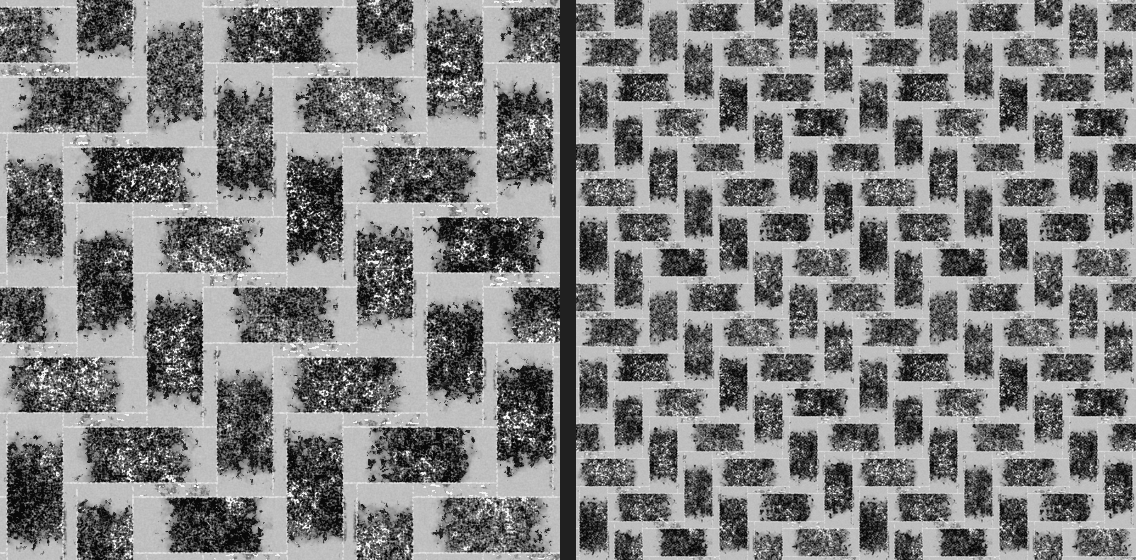
Left: one tile. Right: repeated 2 by 2.
Write a three.js fragment shader that draws this texture map.

```glsl
// Grey herringbone paving with fine pale joints and worn, speckled black stains.
varying vec2 vUv;

const float CELLS = 8.0;          // brick widths across the canvas; a multiple of 4
const float INSET = 0.4;          // joint line distance from the brick axis
const float LINE_HALF = 0.018;
const float STAIN_HALF = 0.67;    // half length of a stain, in brick widths
const float STAIN_TONE = 0.27;
const float BASE_TONE = 0.75;
const float LINE_TONE = 0.92;
const float BLACK = 0.035;

float hash(vec2 p) {
  vec3 q = fract(p.xyx * 0.1031);
  q += dot(q, q.yzx + 33.33);
  return fract((q.x + q.y) * q.z);
}

float corner(vec2 cell, vec2 offset, vec2 period, float seed) {
  float angle = 6.2832 * hash(mod(cell, period) + seed);
  return dot(vec2(cos(angle), sin(angle)), offset);
}

// Gradient noise that wraps after a whole period.
float noise(vec2 p, vec2 period, float seed) {
  vec2 i = floor(p), f = p - i;
  vec2 w = f * f * f * (f * (f * 6.0 - 15.0) + 10.0);
  vec2 e = vec2(1.0, 0.0);
  float low = mix(corner(i, f, period, seed),
                  corner(i + e, f - e, period, seed), w.x);
  float high = mix(corner(i + e.yx, f - e.yx, period, seed),
                   corner(i + 1.0, f - 1.0, period, seed), w.x);
  return mix(low, high, w.y);
}

float grid(vec2 uv, vec2 freq, float seed) {
  return noise(uv * freq, freq, seed);
}

float fbm(vec2 uv, float freq, float seed) {
  float sum = 0.0, amp = 0.55;
  for (int k = 0; k < 4; k++) {
    sum += amp * grid(uv, vec2(freq), seed + float(k) * 17.0);
    freq *= 2.0;
    amp *= 0.62;
  }
  return sum;
}

float stroke(float d) {
  return 1.0 - smoothstep(0.003, LINE_HALF, d);
}

void main() {
  // Herringbone: q runs along (-1..1) and across (-.5...5) the brick.
  vec2 uv = vec2(vUv.x, 1.0 - vUv.y);
  vec2 g = uv * CELLS, cell = floor(g);
  float step4 = mod(cell.x - cell.y, 4.0);
  bool upright = step4 > 0.5 && step4 < 2.5;
  vec2 centre = cell + 0.5;
  if (upright) centre.y += step4 < 1.5 ? -0.5 : 0.5;
  else centre.x += step4 < 0.5 ? -0.5 : 0.5;
  vec2 q = g - centre;
  if (upright) q = q.yx;
  vec2 id = mod(centre, CELLS) * 2.0;
  float rndTone = hash(id + 3.0), rndSize = hash(id + 41.0), rndWear = hash(id + 87.0);

  // Shared noise layers
  float patches = fbm(uv, 14.0, 5.0);
  float ragged = fbm(uv, 28.0, 120.0);
  float clump = fbm(uv, 72.0, 230.0);
  float fine = grid(uv, vec2(230.0), 340.0);
  float grit = grid(uv, vec2(350.0), 390.0);

  // Pale stone with faint grain
  float tone = BASE_TONE + 0.035 * clump + 0.035 * fine + 0.03 * grit;

  // Stain outline: straight long sides, ragged ends
  float halfLength = STAIN_HALF + 0.12 * (rndSize - 0.5);
  float inside = halfLength - abs(q.x + 0.14 * (rndWear - 0.5)) + 0.38 * ragged;
  float sides = 1.0 - smoothstep(INSET - 0.008, INSET + 0.012, abs(q.y));
  float halo = smoothstep(-0.16, 0.12, inside) * sides;
  float cover = smoothstep(-0.02, 0.13, inside + 0.4 * clump) * sides;
  float blots = smoothstep(0.1, 0.24, clump + 0.5 * inside)
              * smoothstep(-0.17, -0.03, inside) * (1.0 - smoothstep(0.08, 0.25, inside));

  // Stain body: black clumps, grey speckle, white wear
  float stain = STAIN_TONE + 0.22 * (rndTone - 0.5) + 0.55 * patches
              + 0.75 * clump + 0.5 * fine + 0.3 * grit;
  float worn = smoothstep(0.0, 0.3, patches + 0.35 * (rndWear - 0.5));
  stain += worn * 0.6 * smoothstep(0.08, 0.4, clump + 0.5 * fine);

  // Diagonal scratches, leaning either way by brick
  vec2 lean = vec2(uv.x, rndSize < 0.65 ? uv.y : -uv.y);
  float scratch = abs(grid(vec2(lean.x + lean.y, lean.x - lean.y), vec2(9.0, 64.0), 450.0));
  stain += 0.28 * (1.0 - smoothstep(0.01, 0.06, scratch))
         * smoothstep(0.05, 0.25, patches + ragged) * smoothstep(-0.2, 0.2, fine);
  stain = clamp(stain, BLACK, 0.95);
  tone *= 1.0 - 0.28 * halo;
  tone = mix(tone, stain, cover);
  tone = mix(tone, BLACK, 0.85 * blots * sides);

  // Wear in the joints between parallel bricks
  float gap = smoothstep(INSET, INSET + 0.015, abs(q.y));
  float parallelGap = gap * step(0.0, q.x * q.y);
  float nearLine = 1.0 - smoothstep(0.02, 0.07, abs(abs(q.y) - INSET));
  float soil = smoothstep(0.02, 0.3, ragged + 0.6 * clump + 0.15 * patches);
  float soilBand = upright ? nearLine * step(0.0, q.x * q.y) : parallelGap * 0.7;
  tone = mix(tone, 0.25 + 0.5 * fine, 0.75 * soil * soilBand * (1.0 - cover));
  float chips = grid(uv, vec2(64.0, 170.0), 510.0) + 0.45 * fine + 0.4 * patches;
  if (!upright) tone = mix(tone, 0.96, parallelGap * smoothstep(0.28, 0.38, chips));

  // Joint lines, including those arriving from bricks set crosswise
  float along = stroke(abs(abs(q.y) - INSET));
  float across = stroke(abs(abs(fract(q.x) - 0.5) - INSET))
               * step(INSET, abs(q.y)) * step(q.x * q.y, 0.0);
  float level = upright ? across : along;
  float plumb = upright ? along : across;
  float broken = smoothstep(-0.25, 0.25, fine + 0.6 * clump);
  float line = max(level * mix(0.5, 0.95, broken), plumb * mix(0.1, 0.85, broken));
  tone = mix(tone, LINE_TONE, line);

  gl_FragColor = vec4(vec3(clamp(tone, 0.0, 1.0)), 1.0);
}
```
